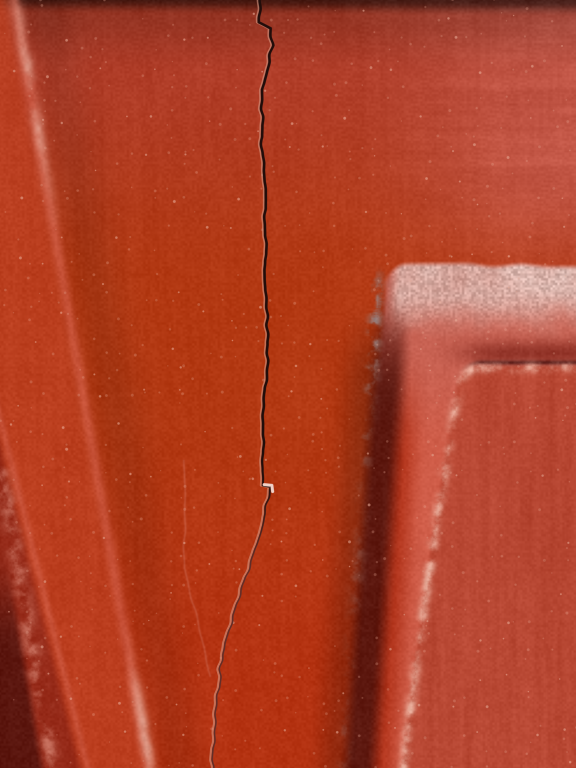
A WebGL 2 fragment shader for this texture:

```glsl
#version 300 es
precision highp float;
uniform vec2 u_resolution;
out vec4 fragColor;

vec3 col;

void paint(vec3 tint, float amount) { col = mix(col, tint, amount); }
float rise(float a, float b, float x) { return smoothstep(a, b, x); }
float fall(float a, float b, float x) { return 1.0 - smoothstep(a, b, x); }
float glow(float d, float width) { return exp(-d * d / (width * width)); }
float hash(vec2 p) { return fract(sin(dot(p, vec2(127.1, 311.7))) * 43758.5453); }

float noise(vec2 p) {
  vec2 i = floor(p), f = fract(p);
  f = f * f * (3.0 - 2.0 * f);
  return mix(mix(hash(i), hash(i + vec2(1, 0)), f.x),
             mix(hash(i + vec2(0, 1)), hash(i + 1.0), f.x), f.y);
}

float fbm(vec2 p) {
  float sum = 0.0, amp = 0.5;
  for (int i = 0; i < 4; i++) { sum += amp * noise(p); p = p * 2.03 + 7.1; amp *= 0.5; }
  return sum;
}

float segment(vec2 p, vec2 a, vec2 b) {
  vec2 ab = b - a;
  return length(p - a - ab * clamp(dot(p - a, ab) / dot(ab, ab), 0.0, 1.0));
}

// Quadrant with a rounded corner, negative inside
float corner(vec2 a, float r) {
  vec2 q = r - a;
  return min(max(q.x, q.y), 0.0) + length(max(q, 0.0)) - r;
}

const vec2 path[17] = vec2[17](
  vec2(.339, 1.01), vec2(.337, .971), vec2(.352, .963), vec2(.354, .941), vec2(.341, .883),
  vec2(.341, .818), vec2(.345, .759), vec2(.346, .648), vec2(.349, .551), vec2(.344, .466),
  vec2(.342, .368), vec2(.352, .366), vec2(.341, .316), vec2(.315, .232), vec2(.289, .147),
  vec2(.281, .075), vec2(.276, -.01));

float crack(vec2 p) {
  p.x += (noise(vec2(p.y * 85.0, 3)) - 0.5) * 0.004;
  float d = 1.0;
  for (int i = 0; i < 16; i++) d = min(d, segment(p, path[i], path[i + 1]));
  return d;
}

// One fleck in some of the cells
float dust(vec2 p, float cells, float px) {
  vec2 g = p * cells, id = floor(g);
  vec2 at = 0.2 + 0.6 * vec2(hash(id + 3.1), hash(id + 8.7));
  float size = 0.0004 + 0.0012 * hash(id + 5.3);
  return step(0.75, hash(id)) * fall(size - px * 0.5, size + px, length(fract(g) - at) / cells);
}

void main() {
  vec2 p = gl_FragCoord.xy / u_resolution * vec2(0.75, 1);
  float px = 1.0 / u_resolution.y, x = p.x, y = p.y;
  float mottle = fbm(p * 22.0), worn = fbm(p * 65.0), grit = noise(p * 330.0);
  float brush = fbm(vec2(x * 100.0, y * 6.0)) - 0.47;

  // Painted board, pinker towards the top right
  col = mix(vec3(.71, .20, .07), vec3(.70, .22, .07), rise(0.1, 0.5, y));
  paint(vec3(.69, .24, .16), rise(0.6, 0.95, y));
  paint(vec3(.77, .35, .29), 0.9 * rise(0.4, 0.74, x) * rise(0.56, 0.8, y));
  col += 0.09 * (fbm(vec2(x * 9.0, y * 90.0)) - 0.47) * rise(0.42, 0.7, x) * rise(0.6, 0.75, y);
  col *= 1.0 - 0.16 * rise(0.9, 0.99, y);
  col *= 1.0 - 0.55 * rise(0.982, 1.003, y + 0.006 * x);

  // Slanted ridges on the left
  float ridge = x - 0.193 + 0.175 * y;
  col *= 1.0 - 0.09 * glow(ridge - 0.04, 0.035);
  paint(vec3(.74, .25, .13), 0.8 * fall(-0.02, 0.008, ridge));
  paint(vec3(.84, .39, .31), 0.6 * glow(ridge, 0.008));
  float wear = max(glow(y - 0.88, 0.11), glow(y, 0.12));
  paint(vec3(.92, .76, .70), 0.85 * wear * glow(ridge - 0.003, 0.008) * rise(0.2, 0.75, mottle));
  float bevel = x - 0.111 + 0.25 * y;
  paint(vec3(.56, .15, .09), 0.85 * fall(-0.014, 0.002, bevel));
  paint(vec3(.82, .38, .30), 0.5 * glow(bevel - 0.003, 0.005));
  float lip = x - 0.068 + 0.17 * y;
  paint(vec3(.36, .09, .06), fall(-0.02, -0.006, lip) * fall(0.15, 0.3, y));
  paint(vec3(.82, .50, .43), 0.8 * glow(lip, 0.011) * fall(0.36, 0.43, y) * rise(0.3, 0.75, worn));

  // Raised frame with a dark groove beside it
  float wobble = 0.006 * (noise(vec2(x * 28.0, 2)) - 0.5);
  vec2 outer = vec2(x - 0.445 - 0.07 * y, 0.655 + wobble - y);
  col *= 1.0 - 0.2 * rise(-0.05, 0.0, outer.x) * fall(0.5, 0.62, y);
  float frame = fall(-0.006, 0.004, corner(outer - vec2(0.012, 0), 0.024));
  vec3 side = mix(vec3(.70, .20, .10), vec3(.81, .36, .28), rise(0.045, 0.085, outer.x));
  paint(mix(side, vec3(.78, .38, .32), rise(0.4, 0.56, y)), frame);
  float groove = rise(-0.006, 0.016, outer.x) * fall(0.03, 0.056, outer.x);
  paint(vec3(.33, .08, .05), 0.92 * groove * fall(0.48, 0.66, y));
  float scuff = glow(outer.x - 0.003, 0.009) * rise(0.42, 0.75, worn) * fall(0.62, 0.66, y);
  paint(vec3(.58, .48, .47), scuff * (0.3 + 0.7 * glow(y - 0.58, 0.1)));

  // Worn pale rail and its shaded underside
  float rail = frame * fall(0.03, 0.1, outer.y + 0.04 * (mottle - 0.5)) * rise(0.01, 0.035, outer.x);
  paint(vec3(.86, .74, .71) + 0.18 * (grit - 0.5), rail * (0.6 + 0.5 * mottle));
  paint(vec3(.50, .14, .10), 0.75 * glow(y - 0.54, 0.016) * rise(0.56, 0.66, x));

  // Sunken panel
  float edge = corner(vec2(x - 0.521 - 0.12 * y - 0.05 * y * y, 0.525 - y), 0.028);
  paint(vec3(.72, .28, .20) + 0.04 * brush, fall(-0.006, 0.002, edge));
  paint(vec3(.30, .08, .07), 0.8 * glow(edge - 0.003, 0.003) * rise(0.6, 0.63, x));
  paint(vec3(.92, .70, .63), rise(0.2, 0.8, worn) * glow(edge + 0.004, 0.007));

  // Fine scratches, dust and grain
  vec2 s = p + vec2(0.004 * (noise(vec2(y * 45.0, 9)) - 0.5), 0);
  float scratch = min(segment(s, vec2(.240, .40), vec2(.241, .26)), segment(s, vec2(.241, .26), vec2(.273, .12)));
  paint(vec3(.80, .42, .34), 0.4 * glow(scratch, 0.0012 + px * 0.3));
  paint(vec3(.90, .66, .58), 0.6 * max(dust(p, 28.0, px), 0.5 * dust(p + 0.37, 60.0, px)));
  col += 0.035 * brush + 0.045 * (grit - 0.5) + 0.03 * (mottle - 0.47);

  // Split in the board with a pale left lip
  paint(vec3(.84, .60, .52), 0.6 * fall(0.0006, 0.0006 + px * 1.3, crack(p + vec2(0.0024, 0))));
  float width = mix(0.0007, 0.0014, rise(0.3, 0.45, y));
  vec3 gap = mix(vec3(.38, .18, .16), vec3(.13, .05, .04), rise(0.25, 0.4, y));
  paint(gap, fall(width - px * 0.5, width + px, crack(p)));
  float chip = min(segment(p, vec2(.344, .369), vec2(.354, .368)), segment(p, vec2(.354, .368), vec2(.355, .36)));
  paint(vec3(.94, .82, .78), fall(0.001, 0.001 + px * 1.5, chip));

  fragColor = vec4(clamp(col, 0.0, 1.0), 1);
}
```
